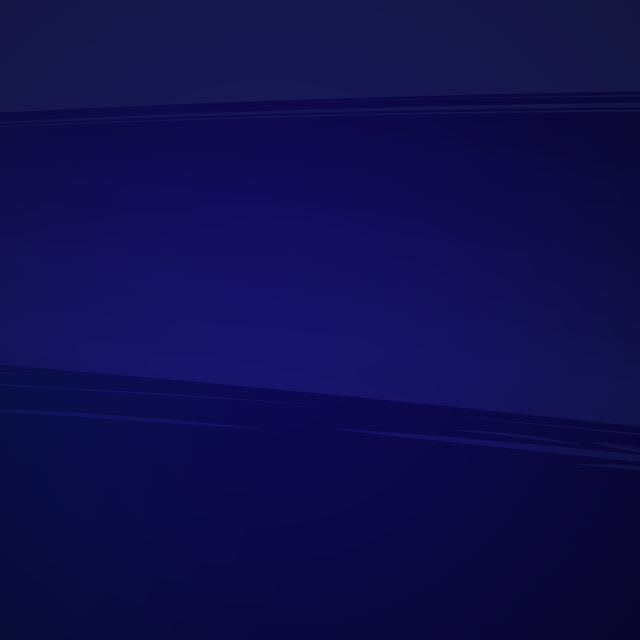
Reproduce this background procedurally as a Shadertoy shader.

```glsl
const vec3 TOP_COLOR   = vec3(0.092, 0.095, 0.355);
const vec3 MID_SHADE   = vec3(0.058, 0.030, 0.325);
const vec3 MID_GLOW    = vec3(0.090, 0.077, 0.425);
const vec3 LOW_COLOR   = vec3(0.052, 0.032, 0.318);
const vec3 LOW_LEFT    = vec3(0.044, 0.062, 0.335);
const vec2 GLOW_CENTER = vec2(0.42, 0.50);
const float GLOW_FALLOFF = 1.1;
const float STREAK_BOW   = 0.003;
const float SHEEN        = 0.012;

// Ribbons under the upper edge: depth at left, depth at right,
// half width at left, half width at right
const int RIBBON_COUNT = 3;
const vec4 RIBBONS[RIBBON_COUNT] = vec4[](
    vec4(0.016, 0.021, 0.0014, 0.0034),
    vec4(0.022, 0.030, 0.0008, 0.0014),
    vec4(0.002, 0.0065, -0.0014, 0.0013));

// Brush streaks under the lower edge: start xy, end xy
const int STREAK_COUNT = 8;
const vec4 STREAKS[STREAK_COUNT] = vec4[](
    vec4(-0.30, 0.413, 0.52, 0.366),
    vec4(-0.10, 0.364, 0.43, 0.328),
    vec4(0.488, 0.333, 1.40, 0.240),
    vec4(0.70, 0.350, 1.30, 0.286),
    vec4(0.70, 0.329, 0.92, 0.303),
    vec4(0.915, 0.310, 1.10, 0.273),
    vec4(0.89, 0.275, 1.15, 0.253),
    vec4(-0.06, 0.416, 0.06, 0.413));
const float STREAK_HALF_WIDTHS[STREAK_COUNT] = float[](
    0.0013, 0.0030, 0.0054, 0.0014, 0.0022, 0.0040, 0.0028, 0.0010);

float upperEdge(float x) { return 0.824 + 0.052 * x - 0.019 * x * x; }
float lowerEdge(float x) { return 0.430 - 0.083 * x - 0.014 * x * x; }

// Antialiased coverage, positive inside
float coverage(float inside, float pixel) {
    return smoothstep(-0.7 * pixel, 0.7 * pixel, inside);
}

// Lens-shaped stroke, tapered at both ends
float streak(vec2 p, vec4 ends, float halfWidth, float pixel) {
    float t = (p.x - ends.x) / (ends.z - ends.x);
    if (t <= 0.0 || t >= 1.0) return 0.0;
    float taper = 4.0 * t * (1.0 - t);
    float center = mix(ends.y, ends.w, t) + STREAK_BOW * taper;
    float fade = smoothstep(0.0, 0.08, t) * smoothstep(1.0, 0.92, t);
    return fade * coverage(halfWidth * taper - abs(p.y - center), pixel);
}

// Faint diagonal brushing
float sheen(vec2 p) {
    float across = p.y + 0.18 * p.x;
    return sin(across * 43.0 + 2.0 * p.x)
         + 0.5 * sin(across * 97.0 - 3.0 * p.x);
}

void mainImage(out vec4 fragColor, in vec2 fragCoord) {
    vec2 p = fragCoord / iResolution.xy;
    float pixel = 1.0 / iResolution.y;

    // Shared light, fading at its own rate per layer and channel
    vec2 fromGlow = p - GLOW_CENTER;
    float light = exp(-GLOW_FALLOFF * dot(fromGlow, fromGlow));

    vec3 top = TOP_COLOR * pow(vec3(light), vec3(0.3, 0.2, 0.6));

    float rise = clamp((0.84 - p.y - 0.12 * (p.x - 0.5)) / 0.40, 0.0, 1.0);
    vec3 middle = mix(MID_SHADE, MID_GLOW, rise);
    middle *= pow(vec3(light), vec3(0.8, 0.1, 1.0));
    middle *= 1.0 + SHEEN * sheen(p);

    vec3 low = mix(LOW_COLOR, LOW_LEFT, smoothstep(0.5, 0.0, p.x));
    low *= pow(vec3(light), vec3(0.9, 0.7, 1.0));

    // Stack the three layers
    float upper = upperEdge(p.x);
    vec3 color = mix(low, middle, coverage(p.y - lowerEdge(p.x), pixel));
    color = mix(color, top, coverage(p.y - upper, pixel));

    // Pale ribbons follow the upper edge
    for (int i = 0; i < RIBBON_COUNT; i++) {
        vec4 ribbon = RIBBONS[i];
        float depth = mix(ribbon.x, ribbon.y, p.x);
        float halfWidth = mix(ribbon.z, ribbon.w, p.x);
        float mask = coverage(halfWidth - abs(upper - p.y - depth), pixel);
        color = mix(color, top, 0.85 * mask);
    }

    // Brush streaks break up the lower edge
    for (int i = 0; i < STREAK_COUNT; i++) {
        float mask = streak(p, STREAKS[i], STREAK_HALF_WIDTHS[i], pixel);
        color = mix(color, middle, 0.9 * mask);
    }

    fragColor = vec4(color, 1.0);
}
```
